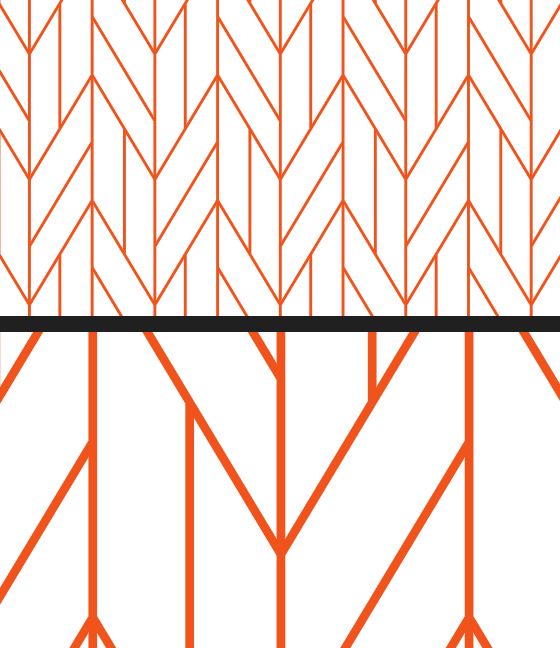
Top, the full canvas; bottom, a detail of the centre.
Give the GLSL for this pattern, as a Shadertoy shader.

```glsl
// Distance to the nearest line, in units of one column width.
float lineDistance(vec2 p) {
    const float slope = 1.665;
    float slantScale = inversesqrt(1.0 + slope * slope);

    // Mirrored columns: 0 at a valley, 1 at a peak
    float column = mod(p.x, 2.0);
    float across = 1.0 - abs(column - 1.0);
    float height = p.y - slope * across;

    // Column borders and zigzag borders between bands
    float borders = min(across, 1.0 - across);
    float zigzag = abs(mod(height + 1.0, 2.0) - 1.0) * slantScale;

    // Each cell is split upright or along the slant, in alternation
    bool rising = column < 1.0;
    bool evenBand = mod(floor(height / 2.0), 2.0) < 0.5;
    float upright = abs(across - 0.485);
    float slanted = abs(mod(height, 2.0) - 0.933) * slantScale;
    float divider = rising == evenBand ? upright : slanted;

    return min(min(borders, zigzag), divider);
}

void mainImage(out vec4 fragColor, in vec2 fragCoord) {
    // Columns per canvas height
    float pixel = 5.038 / iResolution.y;
    vec2 p = fragCoord * pixel - vec2(0.469, 2.177);

    float ink = clamp(0.5 + (0.0232 - lineDistance(p)) / pixel, 0.0, 1.0);
    vec3 color = mix(vec3(1.0), vec3(0.94, 0.33, 0.11), ink);
    fragColor = vec4(color, 1.0);
}
```
